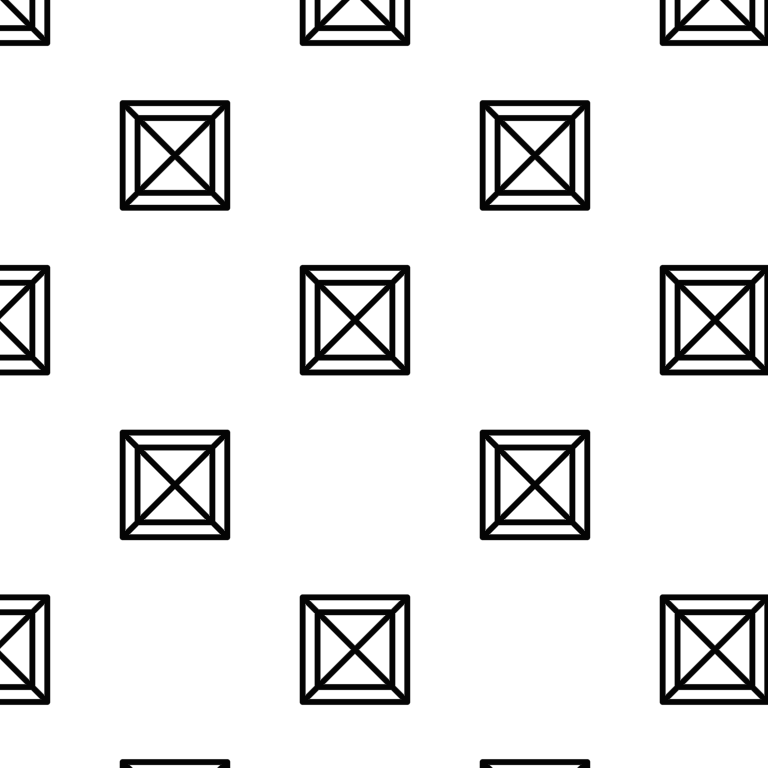
Give the GLSL for this pattern, as a Shadertoy shader.

```glsl
// Staggered rows of outlined squares, each with an inner square and crossed diagonals.

const vec2  PERIOD      = vec2(0.46875, 0.4290);  // spacing of one staggered pair of rows
const vec2  ANCHOR      = vec2(0.4622, 0.5831);   // centre of one motif
const float OUTER_HALF  = 0.0681;                 // half side of the outer outline
const float INNER_HALF  = 0.0487;                 // half side of the inner outline
const float LINE_WIDTH  = 0.0076;
const float EDGE_PIXELS = 0.8;                    // softness of the line edges
const vec3  PAPER       = vec3(1.0);
const vec3  INK         = vec3(0.015);

float boxDistance(vec2 p, float halfSide) {
    vec2 d = abs(p) - halfSide;
    return length(max(d, 0.0)) + min(max(d.x, d.y), 0.0);
}

// Distance to both diagonals, ending at the outer corners
float crossDistance(vec2 p) {
    p = abs(p);
    float along = clamp(0.5 * (p.x + p.y), 0.0, OUTER_HALF);
    return length(p - along);
}

// Centre-relative position in a brick layout: odd rows shift by half a period
vec2 staggeredCell(vec2 p) {
    float rowHeight = 0.5 * PERIOD.y;
    float row = floor(p.y / rowHeight + 0.5);
    p.x += 0.5 * PERIOD.x * mod(row, 2.0);
    p.y -= row * rowHeight;
    p.x -= PERIOD.x * floor(p.x / PERIOD.x + 0.5);
    return p;
}

float motifDistance(vec2 p) {
    float outer = abs(boxDistance(p, OUTER_HALF));
    float inner = abs(boxDistance(p, INNER_HALF));
    return min(min(outer, inner), crossDistance(p)) - 0.5 * LINE_WIDTH;
}

void mainImage(out vec4 fragColor, in vec2 fragCoord) {
    vec2 uv = fragCoord / iResolution.y;
    float d = motifDistance(staggeredCell(uv - ANCHOR));

    // Smooth coverage of the strokes
    float edge = EDGE_PIXELS / iResolution.y;
    float ink = 1.0 - smoothstep(-edge, edge, d);
    fragColor = vec4(mix(PAPER, INK, ink), 1.0);
}
```
